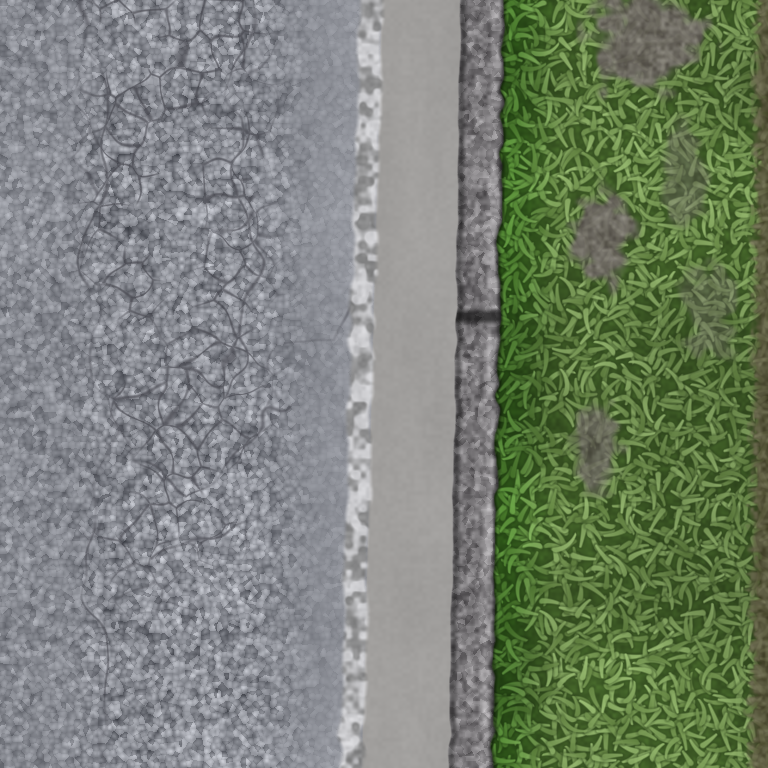
This texture is drawn by a WebGL 1 fragment shader. Its source:

```glsl
precision highp float;
// Roadside seen from above: cracked asphalt, worn painted line, concrete
// gutter, rough kerb with one joint, and grass with bare patches.
// Cellular noise makes grain and cracks; curved capsules make the blades.
uniform vec2 u_resolution;

const vec3 ASPHALT = vec3(0.535, 0.545, 0.575);
const vec3 GUTTER = vec3(0.625, 0.618, 0.61);
const vec3 KERB = vec3(0.475, 0.465, 0.475);
const vec3 PAINT = vec3(0.83, 0.83, 0.84);
const vec3 GRASS_DARK = vec3(0.23, 0.34, 0.14);
const vec3 GRASS_MID = vec3(0.40, 0.52, 0.27);
const vec3 GRASS_LIGHT = vec3(0.61, 0.74, 0.46);
const vec3 SOIL = vec3(0.44, 0.41, 0.40);
const vec3 VERGE = vec3(0.36, 0.33, 0.25);
const float GRAIN_SCALE = 125.0;
const float CRACK_SCALE = 23.0;
const float BLADE_SCALE = 42.0;
const float JOINT_Y = 0.588;

vec2 hash2(vec2 p) {
  return fract(sin(vec2(dot(p, vec2(127.1, 311.7)), dot(p, vec2(269.5, 183.3)))) * 4375.85);
}

float noise(vec2 p) {
  vec2 i = floor(p), f = fract(p), e = vec2(1.0, 0.0);
  f = f * f * (3.0 - 2.0 * f);
  return mix(mix(hash2(i).x, hash2(i + e).x, f.x),
             mix(hash2(i + e.yx).x, hash2(i + 1.0).x, f.x), f.y);
}

// Nearest and second nearest distance, and a random value per cell.
vec3 cellular(vec2 p) {
  vec3 best = vec3(9.0, 9.0, 0.0);
  for (int j = -1; j <= 1; j++) for (int i = -1; i <= 1; i++) {
    vec2 id = floor(p) + vec2(float(i), float(j));
    vec2 h = hash2(id);
    float d = length(id + h - p);
    if (d < best.x) best = vec3(d, best.x, h.y);
    else best.y = min(best.y, d);
  }
  return best;
}

float segment(vec2 p, vec2 a, vec2 b) {
  vec2 ab = b - a;
  return length(p - a - ab * clamp(dot(p - a, ab) / dot(ab, ab), 0.0, 1.0));
}

float stroke(float d, float width, float soft) {
  return 1.0 - smoothstep(width - soft, width + soft, d);
}

// Ragged bare spot.
float bareSpot(vec2 p, vec2 centre, vec2 size) {
  float ragged = 0.55 * noise(p * 65.0) + 0.4 * noise(p * 24.0) - 0.475;
  return stroke(length((p - centre) / size) + ragged, 0.92, 0.23);
}

// One layer of curved, tapered blades with shadows.
vec3 blades(vec3 col, vec2 uv, float seed, float px) {
  vec2 p = uv * BLADE_SCALE + seed * 7.3;
  float soft = max(px * BLADE_SCALE, 0.06);
  for (int j = -1; j <= 1; j++) for (int i = -1; i <= 1; i++) {
    vec2 id = floor(p) + vec2(float(i), float(j));
    vec2 h = hash2(id + seed * 19.0), g = hash2(id + 43.0 + seed);
    vec2 q = p - id - h;
    vec2 dir = vec2(cos(6.283 * g.x), sin(6.283 * g.x));
    float along = dot(q, dir);
    float across = dot(q, vec2(-dir.y, dir.x)) + (h.y - 0.5) * along * along;
    float reach = 0.36 + 0.34 * g.y;
    float d = length(vec2(max(abs(along) - reach, 0.0), across));
    float width = 0.11 - 0.044 * along / reach;
    col = mix(col, GRASS_DARK * 0.8, 0.42 * stroke(d, width + 0.09, soft + 0.05));
    vec3 tint = mix(GRASS_MID, GRASS_LIGHT, h.x * 0.85 + 0.25 * along);
    col = mix(col, tint, 0.9 * stroke(d, width, soft));
  }
  return col;
}

vec3 asphalt(vec2 uv, vec3 grain, float fine) {
  float worn = smoothstep(0.07, 0.15, uv.x) * stroke(uv.x, 0.35, 0.04);
  float rough = mix(0.65, 1.0, worn) * (1.0 - 0.6 * smoothstep(0.36, 0.42, uv.x));
  vec3 col = ASPHALT + rough * (0.22 * grain.z - 0.18 * grain.x + 0.3 * fine - 0.18);
  col += 0.05 * noise(uv * 7.0) - 0.025 + 0.035 * smoothstep(0.38, 0.46, uv.x);
  // Fine crazing, then long wandering cracks.
  vec2 w = uv + 0.022 * (vec2(noise(uv * 32.0), noise(uv * 32.0 + 9.0)) - 0.5);
  vec3 web = cellular(w * CRACK_SCALE);
  float broken = smoothstep(0.32, 0.62, noise(uv * 17.0 + 4.0));
  float crack = stroke(web.y - web.x, 0.055, 0.05) * worn * broken * smoothstep(0.12, 0.36, uv.y);
  float wander = 0.014 * sin(uv.y * 17.0) + 0.008 * sin(uv.y * 43.0 + 1.0);
  float d = min(abs(w.x - 0.125 - wander), abs(w.x - 0.315 + wander) + 0.05 * step(uv.y, 0.48));
  d = min(d, segment(w, vec2(0.19, 0.4), vec2(0.25, 0.35)));
  d = min(d, segment(w, vec2(0.25, 0.35), vec2(0.37, 0.48)));
  d = min(d, segment(w, vec2(0.2, 0.28), vec2(0.33, 0.32)));
  d = min(d, segment(w, vec2(0.37, 0.55), vec2(0.44, 0.565)));
  d = min(d, segment(w, vec2(0.44, 0.565), vec2(0.468, 0.63)));
  crack = max(crack, stroke(d, 0.0018, 0.0018) * (0.35 + 0.55 * broken));
  return mix(col, vec3(0.27, 0.27, 0.3), 0.62 * crack);
}

vec3 lawn(vec2 uv, float fromKerb, float fine, float px) {
  vec3 col = GRASS_DARK * (0.8 + 0.4 * fine);
  for (int k = 1; k <= 3; k++) col = blades(col, uv, float(k), px);
  col *= mix(vec3(0.68, 0.88, 0.6), vec3(1.0), smoothstep(0.0, 0.09, fromKerb));
  col *= 0.88 + 0.24 * noise(uv * 9.0);
  float bare = bareSpot(uv, vec2(0.84, 0.94), vec2(0.078, 0.062));
  bare = max(bare, bareSpot(uv, vec2(0.785, 0.694), vec2(0.037, 0.066)));
  bare = max(bare, 0.85 * bareSpot(uv, vec2(0.778, 0.427), vec2(0.033, 0.06)));
  bare = max(bare, 0.5 * bareSpot(uv, vec2(0.89, 0.77), vec2(0.03, 0.075)));
  bare = max(bare, 0.45 * bareSpot(uv, vec2(0.925, 0.6), vec2(0.035, 0.065)));
  col = mix(col, SOIL + 0.28 * (fine - 0.5), 0.88 * bare);
  float verge = smoothstep(0.98, 0.996, uv.x - 0.008 * uv.y + 0.02 * fine);
  return mix(col, VERGE + 0.25 * (fine - 0.5), 0.8 * verge);
}

void main() {
  vec2 uv = gl_FragCoord.xy / u_resolution;
  float px = 1.0 / min(u_resolution.x, u_resolution.y), soft = max(px, 0.0015);
  float fine = 0.6 * noise(uv * 190.0) + 0.4 * noise(uv * 95.0 + 17.0);
  vec3 grain = cellular(uv * GRAIN_SCALE);
  float wobble = 0.004 * noise(vec2(uv.y * 45.0, 2.0)) - 0.002;
  float lineX = mix(0.457, 0.483, uv.y);
  float kerbX = mix(0.585, 0.6, uv.y) + wobble, grassX = kerbX + 0.056;
  // Road, gutter and chipped line.
  vec3 gutter = GUTTER + 0.035 * fine + 0.03 * noise(uv * vec2(30.0, 9.0)) - 0.032;
  vec3 col = mix(asphalt(uv, grain, fine), gutter, smoothstep(-soft, soft, uv.x - lineX - 0.014));
  float chips = smoothstep(0.3, 0.62, 0.55 * noise(uv * 110.0 + 5.0) + 0.45 * noise(uv * 55.0));
  vec3 paint = mix(vec3(0.53), PAINT, chips) + 0.16 * (fine - 0.5);
  col = mix(col, paint, 0.9 * stroke(abs(uv.x - lineX + 2.0 * wobble), 0.015, 0.004));
  // Kerb with shaded side and joint.
  vec3 kerb = KERB + 0.34 * fine + 0.16 * grain.z - 0.25;
  kerb += 0.1 * stroke(abs(uv.x - grassX + 0.01), 0.006, 0.005);
  kerb *= 1.0 - 0.38 * stroke(abs(uv.x - kerbX - 0.004), 0.004, 0.004);
  kerb *= 1.0 - 0.6 * stroke(abs(uv.y - JOINT_Y), 0.008, 0.005);
  col = mix(col, kerb, smoothstep(-soft, soft, uv.x - kerbX));
  // Grass and the dark seam beside it.
  float fromKerb = uv.x - grassX - 0.008 * (noise(uv * 60.0) - 0.5);
  if (fromKerb > -soft) col = mix(col, lawn(uv, fromKerb, fine, px), smoothstep(-soft, soft, fromKerb));
  col *= 1.0 - 0.45 * stroke(abs(fromKerb), 0.003, 0.003);
  gl_FragColor = vec4(clamp(col, 0.0, 1.0), 1.0);
}
```
